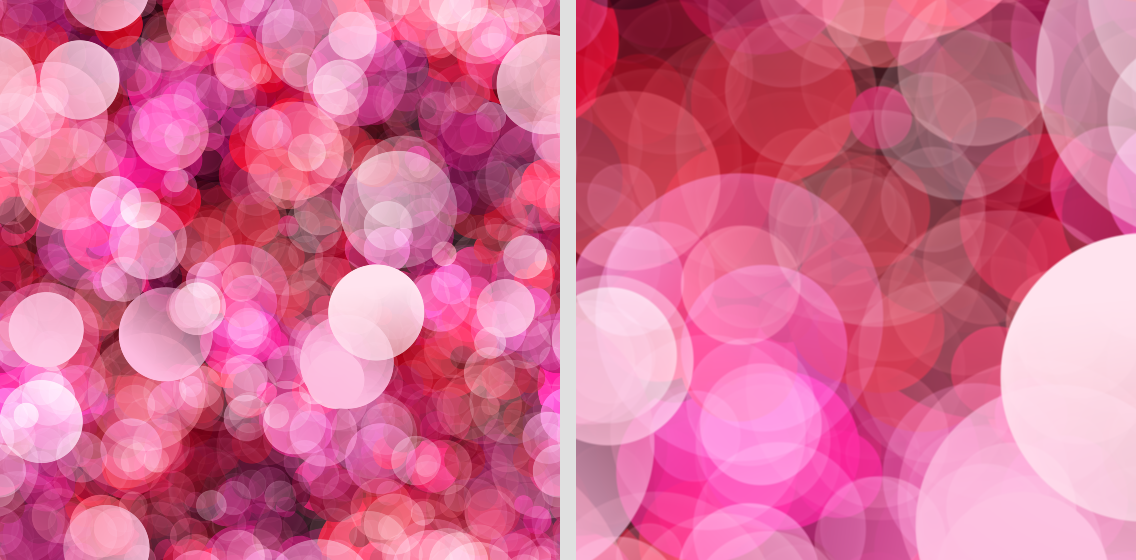
Left: the whole. Right: its middle third, enlarged.
Write a Shadertoy shader that draws this background.

```glsl
// Seamless bokeh: layers of translucent red, magenta and pale pink discs over a dark ground
#define LAYERS 8
#define DEEP_LAYERS 3
#define DENSITY 0.95
#define GLOW_DENSITY 0.13
#define SOFTNESS 0.0009
#define SHADOW vec3(0.06, 0.02, 0.04)
#define RED vec3(0.97, 0.02, 0.14)
#define MAGENTA vec3(0.90, 0.04, 0.50)
#define SALMON vec3(0.98, 0.32, 0.34)
#define PINK vec3(0.97, 0.30, 0.70)
#define PALE vec3(1.0, 0.91, 0.94)

const float TAU = 6.28318;

// Four random values from a single sine
vec4 hash4(vec2 p) {
    float s = sin(dot(p, vec2(12.9898, 78.233)));
    return fract(s * vec4(43758.5453, 22578.146, 31415.927, 17231.63));
}

// Regional hue and light, periodic over the canvas
vec2 regionMood(vec2 uv) {
    vec2 bend = sin(TAU * (uv.yx * vec2(2.0, 3.0) + vec2(0.15, 0.6)));
    vec2 wave = sin(TAU * vec2(2.0 * uv.x + uv.y, 2.0 * uv.y - uv.x) + 1.6 * bend);
    return 0.5 + 0.5 * wave;
}

// Colour and opacity of one disc
vec4 discPaint(int layer, vec4 rnd, vec2 mood) {
    float hue = smoothstep(0.32, 0.76, mix(mood.x, rnd.x, 0.6));
    if (layer < DEEP_LAYERS) {
        float light = mix(1.1, 0.12, rnd.y * rnd.y) * mix(0.6, 1.15, mood.y);
        return vec4(mix(RED, MAGENTA, hue) * light, mix(0.45, 0.88, rnd.z));
    }
    if (layer == LAYERS - 1) {
        return vec4(mix(PINK, PALE, 0.7 + 0.3 * rnd.x), mix(0.55, 0.92, rnd.z));
    }
    vec3 tint = mix(mix(SALMON, PINK, hue), PALE, rnd.y * rnd.y * rnd.y);
    return vec4(tint, mix(0.04, 0.52, rnd.z * rnd.z) * mix(0.3, 1.5, mood.y));
}

void mainImage(out vec4 fragColor, in vec2 fragCoord) {
    vec2 uv = fragCoord / iResolution.xy;
    float edge = max(SOFTNESS, 0.5 / iResolution.y);
    vec3 color = SHADOW;

    for (int layer = 0; layer < LAYERS; layer++) {
        // Small and large discs take turns
        float cells = layer % 2 == 0 ? 17.0 : 9.0;
        bool glow = layer == LAYERS - 1;
        float density = glow ? GLOW_DENSITY : DENSITY;
        float soft = edge * cells;
        vec2 seed = vec2(23.0, 31.0) * float(layer + 1);
        vec2 p = uv * cells, home = floor(p);

        // Discs of the nine nearest cells
        for (int n = 0; n < 9; n++) {
            vec2 cell = home + vec2(n % 3 - 1, n / 3 - 1);
            vec2 id = mod(cell, cells);
            vec4 place = hash4(id + seed);
            float radius = mix(0.28, 0.95, place.w);
            vec2 offset = p - cell - place.xy;
            float reach = radius + soft;
            if (place.z > density || dot(offset, offset) > reach * reach) continue;

            vec4 rnd = hash4(id + seed + 7.3);
            vec4 paint = discPaint(layer, rnd, regionMood((id + place.xy) / cells));

            // Slanted sheen and a faint brighter rim
            float dist = length(offset);
            float sheen = dot(offset, rnd.wx - 0.5) / radius;
            float rim = smoothstep(0.88, 1.0, dist / radius);
            float cover = 1.0 - smoothstep(-soft, soft, dist - radius);
            float opacity = paint.a * (1.0 + 0.7 * sheen) + 0.04 * rim;
            opacity = clamp(opacity, 0.0, 1.0) * cover;

            // Deep and glowing discs cover, the others add light
            if (layer < DEEP_LAYERS || glow) color = mix(color, paint.rgb, opacity);
            else color = 1.0 - (1.0 - color) * (1.0 - paint.rgb * opacity);
        }
    }
    fragColor = vec4(clamp(color, 0.0, 1.0), 1.0);
}
```
